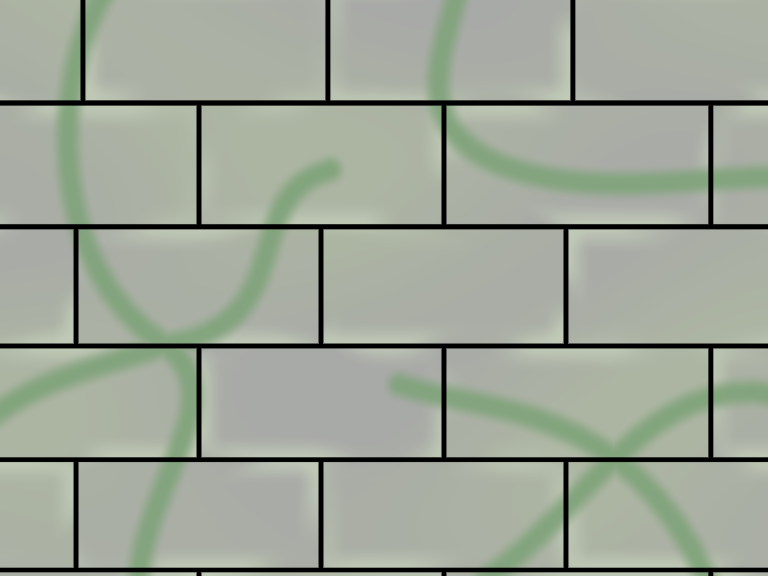
Write a Shadertoy shader that draws this texture.

```glsl
// Pale mossy brick wall with black joints, patchy light rims and soft green vines.
#define ROW_HEIGHT 0.2027
#define BRICK_WIDTH 0.4253
#define JOINT_HALF_WIDTH 0.0043
#define RIM_REACH 0.046
#define RIM_STRENGTH 0.85
#define VINE_CORE 0.004
#define VINE_REACH 0.033
#define VINE_OPACITY 0.92

const float PI = 3.14159;
const vec3 STONE_GRAY = vec3(0.66, 0.665, 0.655);
const vec3 STONE_MOSS = vec3(0.675, 0.71, 0.635);
const vec3 RIM_COLOR = vec3(0.77, 0.81, 0.73);
const vec3 VINE_COLOR = vec3(0.50, 0.64, 0.48);

float hash(vec2 p) {
    return fract(sin(dot(p, vec2(41.3, 289.1))) * 4375.5);
}

// Layered sines, roughly -1 to 1.
float mottle(vec2 p) {
    float broad = sin(p.x + 1.7 * sin(p.y * 0.8 + 0.6));
    float cross = sin(p.y * 1.3 - 1.4 * sin(p.x * 0.7 + 2.1));
    return 0.5 * (broad + cross);
}

float segmentDistance(vec2 p, vec2 a, vec2 b) {
    vec2 ab = b - a;
    float t = clamp(dot(p - a, ab) / dot(ab, ab), 0.0, 1.0);
    return length(p - a - ab * t);
}

// Distance to a cubic Bezier curve, traced by short segments.
float curveDistance(vec2 p, vec2 a, vec2 b, vec2 c, vec2 d) {
    const int STEPS = 16;
    float nearest = 10.0;
    vec2 previous = a;
    for (int i = 1; i <= STEPS; i++) {
        float t = float(i) / float(STEPS);
        float s = 1.0 - t;
        vec2 current = s*s*s*a + 3.0*s*s*t*b + 3.0*s*t*t*c + t*t*t*d;
        nearest = min(nearest, segmentDistance(p, previous, current));
        previous = current;
    }
    return nearest;
}

float vineMask(float dist) {
    return 1.0 - smoothstep(VINE_CORE, VINE_REACH, dist);
}

// Four strands; the two pairs cross at a knot.
float vines(vec2 p) {
    vec2 knot = vec2(0.286, 0.401);
    vec2 bend = vec2(0.868, 0.714);
    float tall = min(
        curveDistance(p, vec2(0.182, 1.017), vec2(0.087, 0.861), vec2(0.077, 0.54), knot),
        curveDistance(p, knot, vec2(0.408, 0.314), vec2(0.255, 0.167), vec2(0.24, -0.007)));
    float hook = min(
        curveDistance(p, vec2(0.573, 0.705), vec2(0.408, 0.661), vec2(0.53, 0.436), knot),
        curveDistance(p, knot, vec2(0.191, 0.366), vec2(0.078, 0.349), vec2(-0.017, 0.274)));
    float sweep = min(
        curveDistance(p, vec2(0.795, 1.017), vec2(0.764, 0.896), vec2(0.712, 0.783), bend),
        curveDistance(p, bend, vec2(1.024, 0.656), vec2(1.181, 0.691), vec2(1.351, 0.693)));
    float fall = curveDistance(p, vec2(0.694, 0.332), vec2(0.851, 0.28),
                               vec2(1.085, 0.306), vec2(1.229, -0.007));
    float rise = curveDistance(p, vec2(1.351, 0.314), vec2(1.128, 0.358),
                               vec2(1.02, 0.115), vec2(0.842, -0.007));
    return vineMask(min(min(tall, hook), min(sweep, min(fall, rise))));
}

void mainImage(out vec4 fragColor, in vec2 fragCoord) {
    vec2 p = fragCoord / iResolution.y;
    float pixel = 1.0 / iResolution.y;

    // Running bond with slightly uneven courses and brick lengths.
    float y = p.y - 0.0104;
    float v = (y + 0.0165 * sin(PI * y / (4.0 * ROW_HEIGHT))) / ROW_HEIGHT;
    float row = floor(v);
    float odd = mod(row, 2.0);
    float shift = 0.132 + 0.2135 * odd + 0.012 * step(3.5, row);
    float stretch = 0.038 * odd * smoothstep(0.8, 1.2, p.x);
    float u = (p.x - shift - stretch) / BRICK_WIDTH;
    vec2 brick = vec2(floor(u), row);
    vec2 edge = abs(vec2(u - round(u), v - round(v))) * vec2(BRICK_WIDTH, ROW_HEIGHT);

    // Stone drifting between gray and moss.
    float moss = 0.5 + 0.45 * mottle(p * vec2(6.0, 7.0)) + 0.5 * (hash(brick) - 0.5);
    vec3 color = mix(STONE_GRAY, STONE_MOSS, clamp(moss, 0.0, 1.0));

    // Light rims, rounded in the corners and worn away in patches.
    vec2 inset = max(RIM_REACH - edge, 0.0) / RIM_REACH;
    float rim = smoothstep(0.0, 1.1, length(inset));
    float patches = smoothstep(-0.35, 0.65, mottle(p * 15.0 + 6.0 * hash(brick + 7.0)));
    color = mix(color, RIM_COLOR, RIM_STRENGTH * rim * patches);

    color = mix(color, VINE_COLOR, VINE_OPACITY * vines(p));

    // Black joints.
    float joint = min(edge.x, edge.y) - JOINT_HALF_WIDTH;
    color *= smoothstep(-0.75 * pixel, 0.75 * pixel, joint);
    fragColor = vec4(color, 1.0);
}
```
